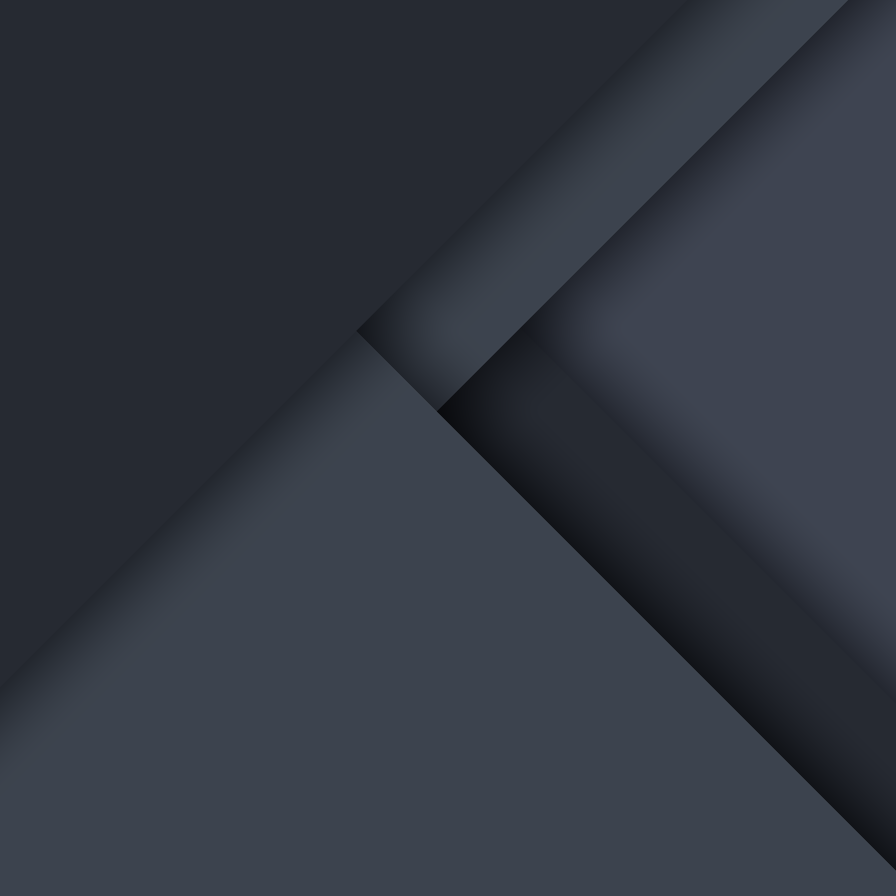
Give the GLSL for this background, as a WebGL 2 fragment shader.

```glsl
#version 300 es
precision highp float;
// Overlapping slate paper panels cut on the diagonals, with soft drop shadows.

#define RISE_TOP 0.2331       // y - x along the edge of the top left sheet
#define RISE_BAND 0.0534      // y - x along the lower edge of the rising band
#define FALL_FRONT 1.0282     // x + y along the edge of the front sheet
#define FALL_BAND 1.2145      // x + y along the edge of the dark falling band
#define SHADOW_REACH 0.088
#define RIM_WIDTH 0.0016
#define RIM_LIGHT 0.022

uniform vec2 u_resolution;
out vec4 fragColor;

const vec3 DARK = vec3(0.149, 0.165, 0.197);
const vec3 SLATE = vec3(0.236, 0.263, 0.304);
const vec3 SLATE_BLUE = vec3(0.245, 0.268, 0.319);
const vec3 SHADOW_TINT = vec3(1.0, 0.99, 0.95);

// Light left at distance d outside the edge of a sheet lying above
vec3 shade(float d, float strength) {
    float cover = 1.0 - smoothstep(-SHADOW_REACH, SHADOW_REACH, d);
    return 1.0 - strength * cover * SHADOW_TINT;
}

// Smooth coverage of the side where d is negative
float inside(float d, float pixel) {
    return 1.0 - smoothstep(-0.6 * pixel, 0.6 * pixel, d);
}

// Thin lit line just inside an edge
float rim(float d) {
    return RIM_LIGHT * smoothstep(-RIM_WIDTH, 0.0, d);
}

void main() {
    vec2 p = gl_FragCoord.xy / u_resolution;
    float pixel = 1.0 / min(u_resolution.x, u_resolution.y);

    // Signed distances, negative within the sheet that owns the edge
    float rise = p.y - p.x;
    float fall = p.x + p.y;
    float topSheet = (RISE_TOP - rise) * sqrt(0.5);
    float risingBand = (RISE_BAND - rise) * sqrt(0.5);
    float frontSheet = (fall - FALL_FRONT) * sqrt(0.5);
    float fallingBand = (fall - FALL_BAND) * sqrt(0.5);

    // Stack the sheets from back to front
    vec3 bandShade = shade(risingBand, 0.92);
    vec3 color = SLATE_BLUE * shade(fallingBand, 0.86) * bandShade;

    vec3 falling = DARK * shade(frontSheet, 1.15) * bandShade;
    color = mix(color, falling, inside(fallingBand, pixel));

    vec3 topShade = shade(topSheet, 0.86);
    vec3 rising = (SLATE + rim(risingBand)) * topShade * shade(frontSheet, 0.9);
    color = mix(color, rising, inside(risingBand, pixel));

    vec3 front = (SLATE + rim(frontSheet)) * topShade;
    color = mix(color, front, inside(frontSheet, pixel));

    color = mix(color, DARK, inside(topSheet, pixel));
    fragColor = vec4(color, 1.0);
}
```
